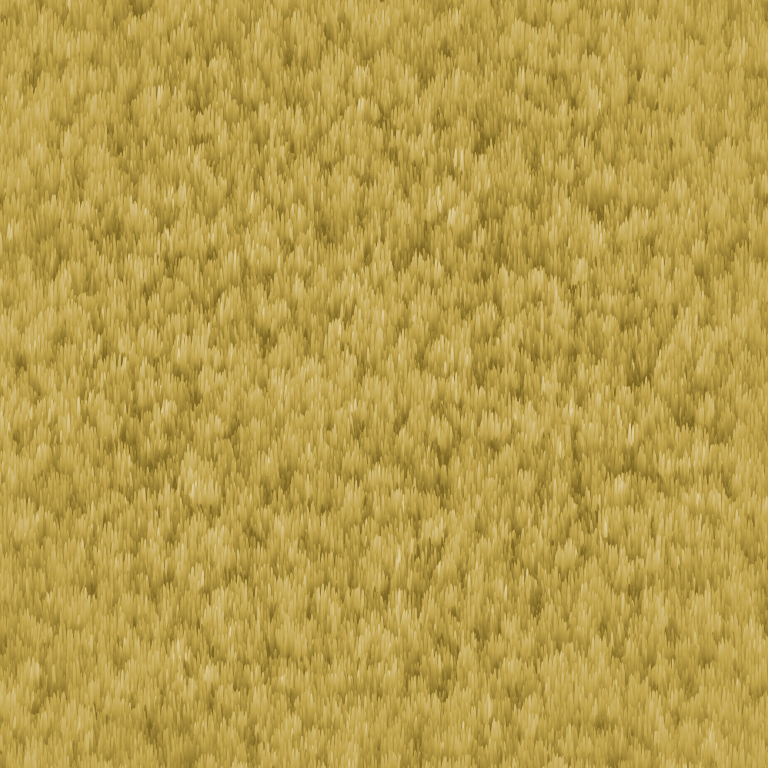
This texture is drawn by a three.js fragment shader. Its source:

```glsl
varying vec2 vUv;

const vec3 SHADE = vec3(0.50, 0.41, 0.14);
const vec3 STRAW = vec3(0.757, 0.643, 0.292);
const vec3 PALE = vec3(0.87, 0.80, 0.60);

const vec2 BLADE_GRID = vec2(230.0, 140.0);
const vec2 TUFT_GRID = vec2(40.0, 46.0);
const int ROWS = 6;

float hash(vec2 p, float seed) {
  return fract(sin(dot(p, vec2(127.1, 311.7)) + seed * 74.7) * 43758.55);
}

// Cellular noise: distance to the nearest tuft centre and that tuft's random id
vec2 tuftAt(vec2 p) {
  vec2 cell = floor(p);
  vec2 nearest = vec2(9.0, 0.0);
  for (int j = -1; j <= 1; j++) {
    for (int i = -1; i <= 1; i++) {
      vec2 c = cell + vec2(float(i), float(j));
      vec2 centre = c + vec2(hash(c, 1.0), hash(c, 2.0));
      float d = distance(p, centre);
      if (d < nearest.x) nearest = vec2(d, hash(c, 3.0));
    }
  }
  return nearest;
}

// Broad, gentle changes of tone across the field
float fieldTone(vec2 p) {
  return sin(p.x * 17.0 + 2.0 * sin(p.y * 11.0)) * sin(p.y * 23.0 + 1.5 * sin(p.x * 13.0));
}

float tuftTone(vec2 tuft) {
  float gap = smoothstep(0.35, 0.85, tuft.x);
  float darkClump = smoothstep(0.9, 1.0, fract(tuft.y * 7.0));
  return (tuft.y - 0.5) * 0.28 - gap * 0.34 - darkClump * 0.2;
}

// One tapered upright blade: x is its tone, y its coverage at p
vec2 blade(vec2 p, vec2 cell) {
  vec2 jitter = vec2(hash(cell, 4.0), hash(cell, 5.0));
  vec2 root = (cell + vec2(0.5 + (jitter.x - 0.5) * 0.6, jitter.y)) / BLADE_GRID;
  vec2 tuft = tuftAt(root * TUFT_GRID);

  float dome = 1.0 - smoothstep(0.1, 0.85, tuft.x);
  float size = mix(0.012, 0.034, 0.5 * dome + 0.5 * hash(cell, 6.0));
  float t = (p.y - root.y) / size;

  float lean = (tuft.y - 0.5 + hash(cell, 7.0) - 0.5) * 0.6;
  float across = abs((p.x - root.x) * BLADE_GRID.x - lean * t);
  float halfWidth = 0.6 * sqrt(clamp(1.0 - t, 0.0, 1.0));
  float cover = 1.0 - smoothstep(halfWidth - 0.22, halfWidth + 0.22, across);
  cover *= smoothstep(0.0, 0.1, t) * (1.0 - smoothstep(0.85, 1.0, t));

  float grain = hash(cell, 8.0);
  float tone = 0.57 + tuftTone(tuft) + (grain - 0.5) * 0.3;
  tone += (t - 0.7) * 0.4 + pow(grain, 24.0) * 0.2;
  return vec2(tone, cover);
}

// Paint blades from the back row to the front row
float grassTone(vec2 p) {
  vec2 here = floor(p * BLADE_GRID);
  float tone = 0.3;
  for (int row = 0; row < ROWS; row++) {
    for (int col = -1; col <= 1; col++) {
      vec2 b = blade(p, here + vec2(float(col), -float(row)));
      tone = mix(tone, b.x, b.y);
    }
  }
  return tone;
}

vec3 strawRamp(float tone) {
  vec3 lower = mix(SHADE, STRAW, clamp(tone * 2.0, 0.0, 1.0));
  return mix(lower, PALE, clamp(tone * 2.0 - 1.0, 0.0, 1.0));
}

void main() {
  // Contrast softens slightly towards the borders
  float contrast = mix(1.08, 0.8, smoothstep(0.3, 0.65, distance(vUv, vec2(0.5))));
  float tone = 0.51 + (grassTone(vUv) - 0.51) * contrast;
  tone += fieldTone(vUv) * 0.025;
  gl_FragColor = vec4(strawRamp(tone), 1.0);
}
```
